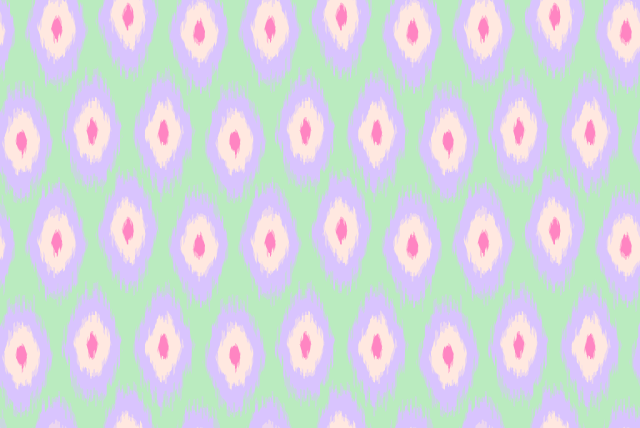
Reproduce this pattern procedurally as a Shadertoy shader.

```glsl
// Pastel ikat: staggered rows of nested ovals with frayed vertical threads.

const vec2  TILES   = vec2(3.0, 2.0);    // seamless tiles across and down
const float COLUMNS = 3.0;               // motifs per tile row
const float ROWS    = 2.0;               // staggered rows per tile
const vec2  FIRST   = vec2(0.1, 0.375);  // centre of the first motif, in tiles
const float THREADS = 128.0;             // fine threads per tile
const float STRANDS = 48.0;              // coarse thread bundles per tile
const int   X_SAMPLES = 4;               // smoothing across threads
const int   DYE_COATS = 2;               // translucent coats per colour

// Half width, half height and fray length of each band, in tiles
const vec3 OUTER = vec3(0.143, 0.258, 0.066);
const vec3 INNER = vec3(0.090, 0.141, 0.040);
const vec3 CORE  = vec3(0.027, 0.056, 0.026);

const vec3 GREEN    = vec3(0.73, 0.92, 0.75);
const vec3 LAVENDER = vec3(0.85, 0.77, 0.995);
const vec3 CREAM    = vec3(1.00, 0.91, 0.88);
const vec3 PINK     = vec3(1.00, 0.52, 0.76);

// Vertical drift of the motifs: lower row, then upper row
const float DRIFT[6] = float[6](-0.039, 0.012, 0.004, -0.008, 0.051, -0.027);

float hash(float a, float b) {
    uint n = uint(a) * 1597334677u ^ (uint(b) + 7u) * 3812015801u;
    n = (n ^ (n >> 15)) * 2246822519u;
    n = (n ^ (n >> 13)) * 3266489917u;
    return float((n ^ (n >> 16)) & 65535u) / 65535.0;
}

// Stepped noise in -1..1 that wraps once per tile
float threadNoise(float x, float seed) {
    float fine   = hash(mod(floor(x * THREADS), THREADS), seed);
    float coarse = hash(mod(floor(x * STRANDS), STRANDS), seed + 101.0);
    return mix(fine, coarse, 0.3) * 2.0 - 1.0;
}

// Coverage of one dyed oval; each coat slips and stretches every thread
float band(vec2 offset, float x, vec3 size, float seed, float pixel) {
    float u = offset.x / size.x;
    float reach = size.y * (1.0 - u * u);
    float cover = 0.0;
    for (int coat = 0; coat < DYE_COATS; coat++) {
        float s = seed + 2.0 * float(coat);
        float slip    = threadNoise(x, s) * size.z * 0.7;
        float stretch = threadNoise(x, s + 1.0) * size.z * 0.7;
        float inside = reach + stretch - abs(offset.y + slip);
        cover += clamp(0.5 + inside / pixel, 0.0, 1.0);
    }
    return cover / float(DYE_COATS);
}

vec3 ikat(vec2 p, float pixel) {
    vec3 cover = vec3(0.0);
    float nearRow = round((p.y - FIRST.y) * ROWS);
    // Tall motifs reach into the neighbouring rows
    for (int j = -1; j <= 1; j++) {
        float row = nearRow + float(j);
        float parity = mod(row, ROWS);
        float startX = FIRST.x + 0.5 * parity / COLUMNS;
        float column = round((p.x - startX) * COLUMNS);
        int id = int(mod(column, COLUMNS) + COLUMNS * parity);
        vec2 centre = vec2(startX + column / COLUMNS,
                           FIRST.y + row / ROWS + DRIFT[id]);
        vec2 offset = p - centre;
        float seed = 20.0 * parity;
        cover = max(cover, vec3(band(offset, p.x, OUTER, seed, pixel),
                                band(offset, p.x, INNER, seed + 5.0, pixel),
                                band(offset, p.x, CORE, seed + 10.0, pixel)));
    }
    vec3 colour = mix(GREEN, LAVENDER, cover.x);
    colour = mix(colour, CREAM, cover.y);
    return mix(colour, PINK, cover.z);
}

void mainImage(out vec4 fragColor, in vec2 fragCoord) {
    vec2 pixel = TILES / iResolution.xy;
    vec2 p = fragCoord * pixel;
    vec3 colour = vec3(0.0);
    for (int i = 0; i < X_SAMPLES; i++) {
        float shift = (float(i) + 0.5) / float(X_SAMPLES) - 0.5;
        colour += ikat(p + vec2(shift * pixel.x, 0.0), pixel.y);
    }
    fragColor = vec4(colour / float(X_SAMPLES), 1.0);
}
```
